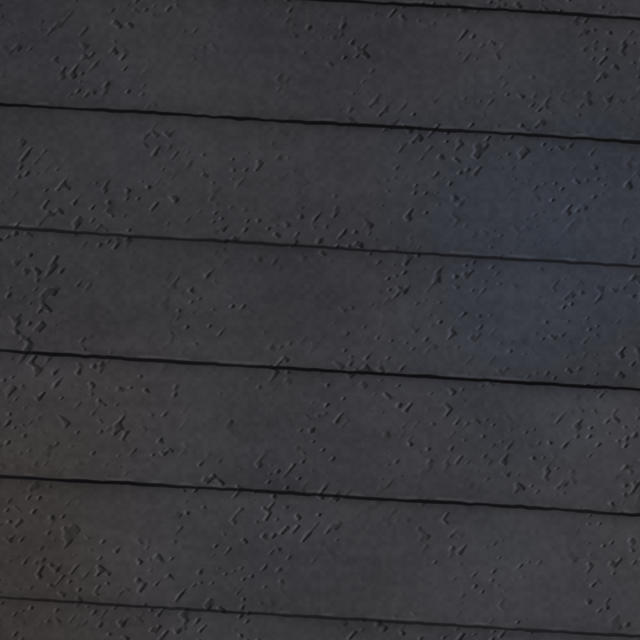
Give the GLSL for this texture, as a Shadertoy shader.

```glsl
// Dark weathered boards, stacked in slightly tilted courses with thin black seams.

const float BOARD_HEIGHT   = 0.1935;  // distance between seams
const float FIRST_SEAM     = 0.0625;  // height of the lowest seam at the left edge
const float SEAM_SLOPE     = 0.060;   // drop of the seams across the canvas
const float SEAM_JITTER    = 0.003;   // height variation between seams
const float SEAM_HALFWIDTH = 0.0024;
const float SEAM_ROUGHNESS = 0.0016;
const float SHADOW_LENGTH  = 0.009;   // soft shade beneath each seam
const float GRAIN_AMOUNT   = 0.050;
const float MOTTLE_AMOUNT  = 0.050;
const float PIT_AMOUNT     = 0.16;

const vec3 BOARD_COLOR = vec3(0.222, 0.221, 0.236);
const vec3 SEAM_COLOR  = vec3(0.055, 0.050, 0.060);
const vec3 WARM_TINT   = vec3(0.018, 0.002, -0.016);
const vec3 COOL_TINT   = vec3(-0.014, 0.002, 0.022);

float hash(vec2 p) {
    return fract(sin(dot(p, vec2(127.1, 311.7))) * 43758.5453);
}

float noise(vec2 p) {
    vec2 i = floor(p), f = fract(p);
    f = f * f * (3.0 - 2.0 * f);
    return mix(mix(hash(i), hash(i + vec2(1, 0)), f.x),
               mix(hash(i + vec2(0, 1)), hash(i + vec2(1, 1)), f.x), f.y);
}

float fbm(vec2 p) {
    float sum = 0.0, amplitude = 0.5;
    for (int i = 0; i < 4; i++) {
        sum += amplitude * noise(p);
        p = mat2(1.6, 1.2, -1.2, 1.6) * p + 17.3;
        amplitude *= 0.5;
    }
    return sum / 0.9375;
}

// Signed relief of sparse, slanted scratches: dark on one side, light on the other.
float pits(vec2 uv) {
    vec2 p = mat2(0.77, 0.64, -0.64, 0.77) * uv;
    p = vec2(p.x * 150.0, p.y * 85.0);
    float here = smoothstep(0.72, 0.95, noise(p));
    float beside = smoothstep(0.72, 0.95, noise(p + vec2(0.6, 0.25)));
    float patches = smoothstep(0.25, 0.7, noise(uv * 16.0 + 5.0));
    return (0.6 * beside - here) * patches;
}

// Blotches, fine grain and pits of the board surface.
vec3 boardSurface(vec2 uv, float board) {
    vec2 along = vec2(uv.x, uv.y + SEAM_SLOPE * uv.x);
    float mottle = fbm(along * vec2(6.0, 9.0) + board * 3.7) - 0.5;
    float streak = noise(along * vec2(7.0, 70.0)) - 0.5;
    float grain = fbm(uv * 125.0) - 0.5;
    float shade = MOTTLE_AMOUNT * mottle + 0.010 * streak + GRAIN_AMOUNT * grain
                + 0.010 * (hash(vec2(board, 4.0)) - 0.5)
                + 0.014 * (uv.x - 0.5) - 0.012 * (uv.y - 0.5);

    // Broad warm and cool casts.
    float warm = (1.0 - smoothstep(0.0, 0.45, uv.x)) * (1.0 - smoothstep(0.1, 0.8, uv.y));
    float cool = exp(-14.0 * dot(uv - vec2(0.87, 0.64), uv - vec2(0.87, 0.64)));
    float hue = fbm(uv * 5.0 + 31.0) - 0.5;
    vec3 color = BOARD_COLOR + shade + WARM_TINT * (warm + 0.6 * hue) + COOL_TINT * cool;
    return color * (1.0 + 3.0 * PIT_AMOUNT * pits(uv));
}

void mainImage(out vec4 fragColor, in vec2 fragCoord) {
    vec2 uv = fragCoord / iResolution.y;
    float pixel = 1.0 / iResolution.y;

    // Nearest seam and the signed height above it.
    float height = uv.y + SEAM_SLOPE * uv.x - FIRST_SEAM;
    float seam = floor(height / BOARD_HEIGHT + 0.5);
    float offset = height - seam * BOARD_HEIGHT;
    offset += SEAM_JITTER * (2.0 * hash(vec2(seam, 9.0)) - 1.0);
    offset += SEAM_ROUGHNESS * (noise(vec2(uv.x * 75.0, seam * 7.0)) - 0.5);
    offset += 0.002 * (noise(vec2(uv.x * 5.0, seam * 5.0)) - 0.5);
    float board = seam + step(0.0, offset);

    vec3 color = boardSurface(uv, board);

    // Every third seam is fainter; wear varies along the length.
    float strength = 0.83 - 0.20 * cos(2.0943951 * seam);
    strength *= 0.78 + 0.35 * noise(vec2(uv.x * 11.0, seam * 3.0 + 0.5));
    float halfWidth = SEAM_HALFWIDTH * (0.75 + 0.5 * noise(vec2(uv.x * 24.0, seam * 13.0)));
    float edge = max(pixel, 0.0014);
    float line = 1.0 - smoothstep(halfWidth - edge, halfWidth + edge, abs(offset));

    // Shade below the seam and a worn, lighter lip above it.
    float shadow = exp(-abs(offset) / SHADOW_LENGTH) * (offset < 0.0 ? 0.28 : 0.14);
    float lip = exp(-pow((offset - 0.0055) / 0.0022, 2.0));
    float wornLip = lip * smoothstep(0.5, 0.9, noise(vec2(uv.x * 45.0, seam * 11.0)));
    color *= 1.0 - shadow * strength;
    color += 0.045 * wornLip;
    color = mix(color, SEAM_COLOR, clamp(line * strength, 0.0, 1.0));

    fragColor = vec4(clamp(color, 0.0, 1.0), 1.0);
}
```
